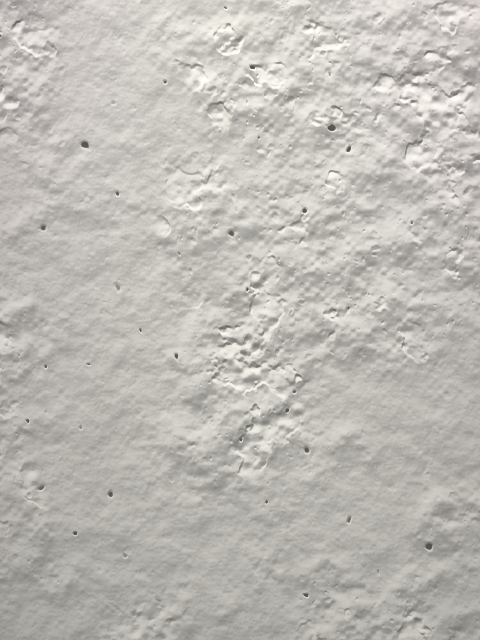
Give the GLSL for this texture, as a WebGL 1 fragment shader.

```glsl
precision highp float;
uniform vec2 u_resolution;

#define LIGHT_DIR vec2(-0.24, 0.97)
#define SAMPLE_STEP 0.0013
#define PIT_DEPTH 0.040
#define CHIP_DEPTH 0.0045
#define GRAIN 0.075
#define HOLE_ROWS 13.0
#define HOLE_SHARE 0.30
#define PAINT_TOP 0.815
#define PAINT_BOTTOM 0.655
#define HOLE_COLOR vec3(0.31, 0.30, 0.28)

float hash(vec2 p) {
  return fract(sin(dot(p, vec2(127.1, 311.7))) * 43758.5453);
}

vec2 hash2(vec2 p) {
  return vec2(hash(p), hash(p + 37.3));
}

float noise(vec2 p) {
  vec2 i = floor(p);
  vec2 f = fract(p);
  f = f * f * f * (f * (f * 6.0 - 15.0) + 10.0);
  float low = mix(hash(i), hash(i + vec2(1.0, 0.0)), f.x);
  float high = mix(hash(i + vec2(0.0, 1.0)), hash(i + 1.0), f.x);
  return mix(low, high, f.y);
}

vec2 turn(vec2 p) {
  return mat2(0.8, 0.6, -0.6, 0.8) * p;
}

float fbm(vec2 p) {
  float sum = 0.0;
  float weight = 0.54;
  for (int i = 0; i < 4; i++) {
    sum += weight * noise(p);
    p = turn(p) * 2.1 + 11.7;
    weight *= 0.5;
  }
  return sum;
}

// Scattered round dents, 0 on the flat and up to 1 at the bottom
float dents(vec2 p, float rows, float share, vec2 radii) {
  vec2 cell = floor(p * rows);
  vec2 f = fract(p * rows);
  float deepest = 0.0;
  for (int y = -1; y <= 1; y++) {
    for (int x = -1; x <= 1; x++) {
      vec2 o = vec2(float(x), float(y));
      vec2 id = cell + o + rows;
      float pick = hash(id + 5.1);
      if (pick < share) {
        float size = hash(id + 71.9);
        float radius = mix(radii.x, radii.y, size * size);
        float d = length(o + hash2(id) - f) / radius;
        float strength = mix(0.45, 1.0, pick / share);
        deepest = max(deepest, strength * (1.0 - smoothstep(0.25, 1.0, d)));
      }
    }
  }
  return deepest;
}

// Bends coordinates so that the edges turn ragged
vec2 ragged(vec2 p) {
  vec2 coarse = vec2(noise(p * 45.0), noise(p * 45.0 + 19.0)) - 0.5;
  vec2 fine = vec2(noise(p * 120.0 + 7.0), noise(p * 120.0 + 31.0)) - 0.5;
  return p + coarse * 0.009 + fine * 0.003;
}

float roughness(vec2 p) {
  return smoothstep(0.36, 0.66, fbm(p * 5.5 + 3.0));
}

float chips(vec2 p, float rough) {
  return smoothstep(0.62, 0.70, fbm(p * 17.0 + 40.0)) * rough;
}

float holes(vec2 q) {
  return dents(q + 0.31, HOLE_ROWS, HOLE_SHARE, vec2(0.05, 0.125));
}

float surface(vec2 p) {
  vec2 q = ragged(p);
  float rough = roughness(p);
  float chip = chips(p, rough);
  float h = GRAIN * mix(0.7, 2.0, rough) * (noise(turn(p) * 24.0) / 24.0
    + noise(turn(p) * 58.0) / 58.0 + noise(p * 125.0) / 125.0);
  h += 0.05 * noise(turn(p) * 250.0) / 250.0;
  h += chip * (0.35 * noise(p * 75.0) / 75.0 - CHIP_DEPTH);
  float pits = dents(q, 19.0, 0.30, vec2(0.12, 0.30)) / 19.0
    + dents(q + 0.17, 41.0, 0.36, vec2(0.12, 0.32)) / 41.0
    + dents(q + 0.53, 83.0, 0.30, vec2(0.15, 0.34)) / 83.0;
  h -= PIT_DEPTH * mix(0.25, 1.0, rough) * pits;
  return h - 0.0017 * holes(q);
}

void main() {
  vec2 p = gl_FragCoord.xy / u_resolution.y;
  vec2 uv = gl_FragCoord.xy / u_resolution;

  // Light falls from above: upper walls go dark, lower walls bright
  vec2 e = LIGHT_DIR * SAMPLE_STEP;
  float facing = (surface(p - e) - surface(p + e)) / (2.0 * SAMPLE_STEP);
  float lit = facing > 0.0 ? 0.28 * facing / (facing + 0.28)
                           : 0.60 * facing / (0.60 - facing);

  // Broad falloff over the wall
  float paint = mix(PAINT_BOTTOM, PAINT_TOP, pow(uv.y, 0.8));
  float side = abs(uv.x - 0.5) * 2.0;
  paint += 0.02 - 0.05 * side * side + 0.05 * (fbm(p * 3.0) - 0.5);
  paint += 0.04 * chips(p, roughness(p));

  vec3 tint = mix(vec3(1.0, 0.988, 0.953), vec3(1.0, 0.968, 0.955), side * uv.y);
  vec3 color = tint * paint * (1.0 + 1.15 * lit);
  float shadow = smoothstep(0.35, 0.75, holes(ragged(p)));
  color = mix(color, HOLE_COLOR, 0.9 * shadow);
  gl_FragColor = vec4(clamp(color, 0.0, 1.0), 1.0);
}
```
